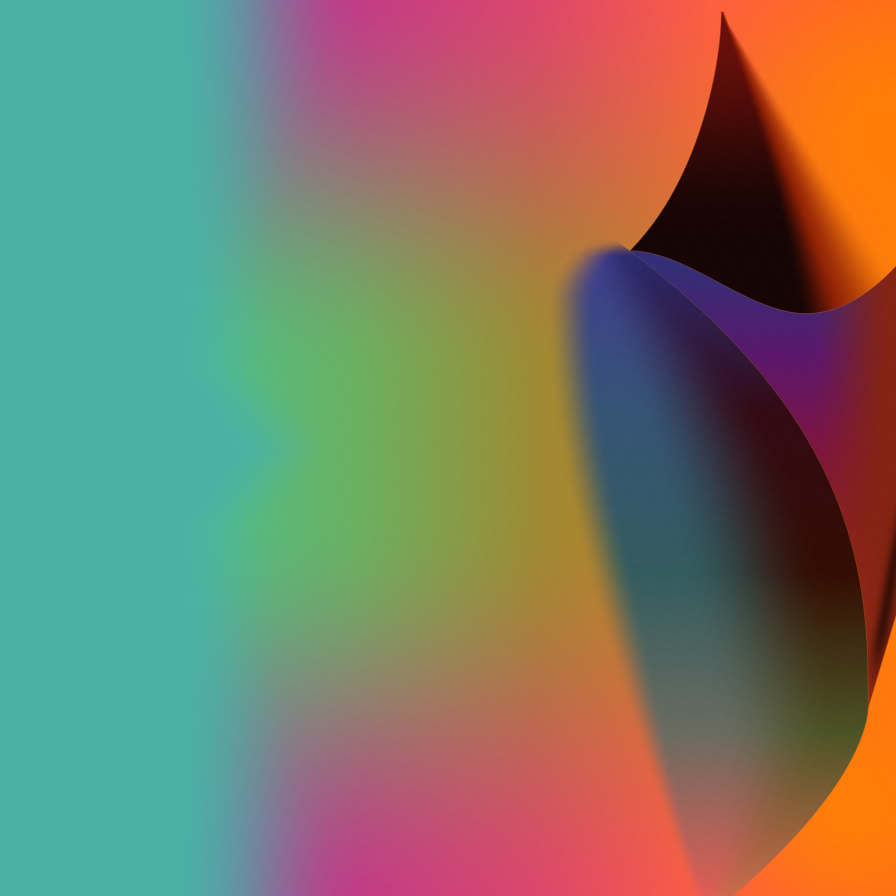
This background is drawn by a WebGL 2 fragment shader. Its source:

```glsl
#version 300 es
precision highp float;

uniform vec2 u_resolution;
out vec4 fragColor;

#define TEAL vec3(0.29, 0.695, 0.65)
#define ORANGE vec3(1.0, 0.50, 0.02)
#define RUST vec3(0.55, 0.12, 0.02)
#define APEX vec2(0.805, 0.987)
#define TIP vec2(0.703, 0.72)
#define HEEL vec2(0.969, 0.21)
#define GRAIN 0.003

// Five evenly spaced colour stops over t = 0..1
vec3 ramp(vec3 a, vec3 b, vec3 c, vec3 d, vec3 e, float t) {
    t = clamp(t, 0.0, 1.0) * 4.0;
    vec3 col = mix(a, b, min(t, 1.0));
    col = mix(col, c, clamp(t - 1.0, 0.0, 1.0));
    col = mix(col, d, clamp(t - 2.0, 0.0, 1.0));
    return mix(col, e, clamp(t - 3.0, 0.0, 1.0));
}

// Antialiased coverage of the side where d is positive
float cover(float d) {
    float pixel = 1.0 / min(u_resolution.x, u_resolution.y);
    return smoothstep(-pixel, pixel, d);
}

float glow(vec2 p, vec2 center, float radius) {
    vec2 d = (p - center) / radius;
    return exp(-dot(d, d));
}

// Horizontal position of the petal sides at height y
float petalLeft(float y) {
    float d = 0.66 - y;
    return 0.609 + (d > 0.0 ? d * d * (0.6 - 0.35 * d) : 8.0 * d * d);
}

float petalRight(float y) {
    float rise = max(1.0 - (TIP.y - y) / 0.5, 0.0);
    float heel = max(HEEL.y - y, 0.0);
    return HEEL.x - 0.266 * pow(rise, 2.5) - 1.86 * pow(heel, 1.61);
}

// Height of the curve under the spike
float spikeBase(float x) {
    float right = max(x - 0.9, 0.0);
    return 0.65 + 0.07 * (1.0 - smoothstep(TIP.x, 0.9, x)) + 5.3 * right * right;
}

vec3 background(vec2 p) {
    float t = (p.x - 0.2) / 0.8;
    vec3 middle = ramp(vec3(0.29, 0.75, 0.57), vec3(0.42, 0.69, 0.38),
        vec3(0.62, 0.54, 0.20), vec3(0.81, 0.48, 0.15), ORANGE, t);
    vec3 border = ramp(vec3(0.50, 0.40, 0.65), vec3(0.77, 0.22, 0.53),
        vec3(0.87, 0.27, 0.43), vec3(1.0, 0.36, 0.27), vec3(1.0, 0.40, 0.12), t);
    float v = abs(p.y - 0.5);
    vec3 col = mix(middle, border, smoothstep(0.15, 1.1, 2.0 * v));
    col = mix(col, ORANGE, 0.9 * glow(p, vec2(0.99, 0.85), 0.15));
    col = mix(col, ORANGE, 0.9 * glow(p, vec2(0.95, 0.10), 0.12));
    // Flat teal side with a notch at mid height
    float edge = 0.2 + max(0.0, 0.065 - 0.75 * v);
    float width = mix(0.11, 0.18, smoothstep(0.15, 0.5, v));
    return mix(TEAL, col, smoothstep(edge - 0.015, edge + width, p.x));
}

vec3 addSpike(vec3 col, vec2 p) {
    float u = max(APEX.y - p.y, 0.0);
    float left = APEX.x - 0.9 * pow(u, 1.8) - 51.0 * pow(u, 6.0);
    float crease = APEX.x + u * (0.38 - 0.2 * u);
    float outer = APEX.x + 0.66 * u;
    float g = (p.x - crease) / max(outer - crease, 0.004);
    vec3 ink = mix(vec3(0.09, 0.02, 0.02), vec3(0.42, 0.06, 0.04),
        smoothstep(0.74, 0.98, p.y));
    vec3 shade = mix(ink, RUST, smoothstep(-0.15, 0.28, g));
    float mask = cover(p.x - left) * cover(APEX.y - p.y);
    mask *= cover(p.y - spikeBase(p.x));
    return mix(col, shade, mask * (1.0 - smoothstep(0.1, 1.0, g)));
}

// Violet fold between the spike and the petal
vec3 addFold(vec3 col, vec2 p, float right) {
    float outer = HEEL.x + 0.3 * (p.y - HEEL.y);
    vec3 fold = ramp(vec3(0.20, 0.18, 0.46), vec3(0.36, 0.09, 0.42),
        vec3(0.49, 0.08, 0.26), vec3(0.55, 0.12, 0.13),
        vec3(0.66, 0.19, 0.12), (0.7 - p.y) / 0.4);
    fold = mix(fold, vec3(0.52, 0.14, 0.07), smoothstep(0.9, 1.0, p.x));
    float seam = (p.x - HEEL.x - 0.18 * (p.y - HEEL.y)) / 0.008;
    float depth = smoothstep(0.22, 0.3, p.y) * (1.0 - smoothstep(0.38, 0.5, p.y));
    fold = mix(fold, vec3(0.15, 0.04, 0.01), 0.8 * depth * exp(-seam * seam));
    float mask = cover(spikeBase(p.x) - p.y) * cover(p.y - HEEL.y);
    mask *= cover(p.x - right) * cover(outer - p.x);
    return mix(col, fold, mask);
}

vec3 addPetal(vec3 col, vec2 p, float right) {
    float left = petalLeft(p.y);
    float h = p.y / TIP.y;
    vec3 rim = ramp(vec3(0.88, 0.36, 0.33), vec3(0.42, 0.42, 0.38),
        vec3(0.20, 0.36, 0.37), vec3(0.21, 0.33, 0.46), vec3(0.25, 0.24, 0.56), h);
    vec3 core = ramp(vec3(0.80, 0.42, 0.30), vec3(0.30, 0.33, 0.15),
        vec3(0.20, 0.05, 0.01), vec3(0.20, 0.04, 0.08), vec3(0.17, 0.17, 0.45), h);
    float s = (p.x - left) / max(right - left, 0.01);
    vec3 petal = mix(rim, core, smoothstep(0.35, 0.88, s));
    float softness = mix(0.02, 0.055, smoothstep(0.0, 0.4, p.y));
    float mask = smoothstep(0.0, softness, p.x - left) * cover(right - p.x);
    mask *= 1.0 - smoothstep(0.712, 0.735, p.y);
    return mix(col, petal, mask);
}

void main() {
    vec2 p = gl_FragCoord.xy / u_resolution;
    float right = petalRight(p.y);
    vec3 col = addSpike(background(p), p);
    col = addFold(col, p, right);
    col = addPetal(col, p, right);
    // Faint woven grain from layered sines
    float weave = sin(p.x * 310.0 + p.y * 190.0) * sin(p.y * 350.0 - p.x * 120.0);
    col += GRAIN * weave * smoothstep(0.2, 0.35, p.x);
    fragColor = vec4(clamp(col, 0.0, 1.0), 1.0);
}
```
